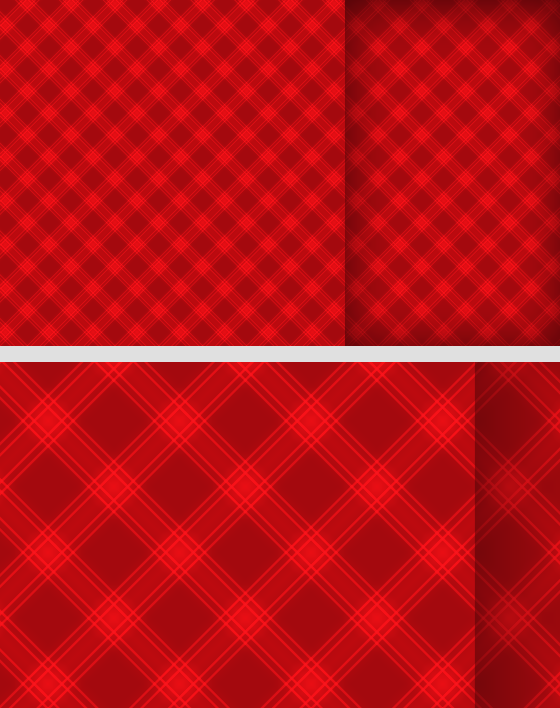
Top: the whole. Bottom: its middle third, enlarged.
Reproduce this pattern procedurally as a Shadertoy shader.

```glsl
const float PERIOD = 0.1267;                  // lattice repeat, in canvas heights
const vec2 FIRST_CROSSING = vec2(0.079, 0.990);
const float PANEL_START = 0.616;              // fraction of canvas width
const float THREAD_HALF_WIDTH = 0.0125;       // in repeats

const vec3 DARK_RED = vec3(0.645, 0.036, 0.055);
const vec3 STRIPE_LIGHT = vec3(0.095, 0.004, 0.005);
const vec3 CROSSING_LIGHT = vec3(0.08, 0.012, 0.015);
const vec3 THREAD_LIGHT = vec3(0.185, 0.02, 0.025);
const vec3 SHADOW_RED = vec3(0.28, 0.015, 0.03);

// Distance to the nearest stripe centre, in repeats
float stripeDistance(float t) {
    return abs(fract(t + 0.5) - 0.5);
}

// Soft glow, peaked along the middle of a stripe
float stripeGlow(float d) {
    float t = clamp(1.0 - d / 0.30, 0.0, 1.0);
    return mix(t, smoothstep(0.0, 1.0, t), 0.4);
}

// Antialiased line that keeps its total light when thinner than a pixel
float thread(float gap, float pixel) {
    float peak = min(1.0, 2.0 * THREAD_HALF_WIDTH / pixel);
    return clamp((THREAD_HALF_WIDTH - gap) / pixel + 0.5, 0.0, peak);
}

// Paired fine threads on both sides of a stripe
float stripeThreads(float d, float pixel) {
    float coverage = 0.0;
    for (int i = 0; i < 2; i++) {
        float offset = 0.105 + 0.085 * float(i);
        coverage += thread(abs(d - offset), pixel);
    }
    return min(coverage, 1.0);
}

vec3 plaid(vec2 p, float pixel) {
    vec2 q = (p - FIRST_CROSSING) / PERIOD;
    float risingDist = stripeDistance(q.x - q.y);
    float fallingDist = stripeDistance(q.x + q.y);
    float threadPixel = pixel * 1.4142 / PERIOD;

    float rising = stripeGlow(risingDist);
    float falling = stripeGlow(fallingDist);
    float threads = stripeThreads(risingDist, threadPixel)
                  + stripeThreads(fallingDist, threadPixel);

    vec3 cloth = DARK_RED + STRIPE_LIGHT * (rising + falling);
    cloth += CROSSING_LIGHT * rising * falling;
    return min(cloth + THREAD_LIGHT * threads, vec3(0.97));
}

// Shade that fades inward from an edge
float edgeShade(float d, float reach, float strength) {
    float t = clamp(1.0 - d / reach, 0.0, 1.0);
    return strength * t * t;
}

// Inner shadow of the side panel
float panelShadow(vec2 p, float left, float right) {
    float light = 1.0 - edgeShade(p.x - left, 0.15, 0.52);
    light *= 1.0 - edgeShade(right - p.x, 0.12, 0.42);
    light *= 1.0 - edgeShade(1.0 - p.y, 0.16, 0.60);
    light *= 1.0 - edgeShade(p.y, 0.14, 0.46);
    return 1.0 - light;
}

void mainImage(out vec4 fragColor, in vec2 fragCoord) {
    float pixel = 1.0 / iResolution.y;
    vec2 p = fragCoord * pixel;
    float right = iResolution.x * pixel;
    float left = PANEL_START * right;

    vec3 color = plaid(p, pixel);
    float inPanel = clamp((p.x - left) / pixel + 0.5, 0.0, 1.0);
    color = mix(color, SHADOW_RED, inPanel * panelShadow(p, left, right));
    fragColor = vec4(color, 1.0);
}
```
